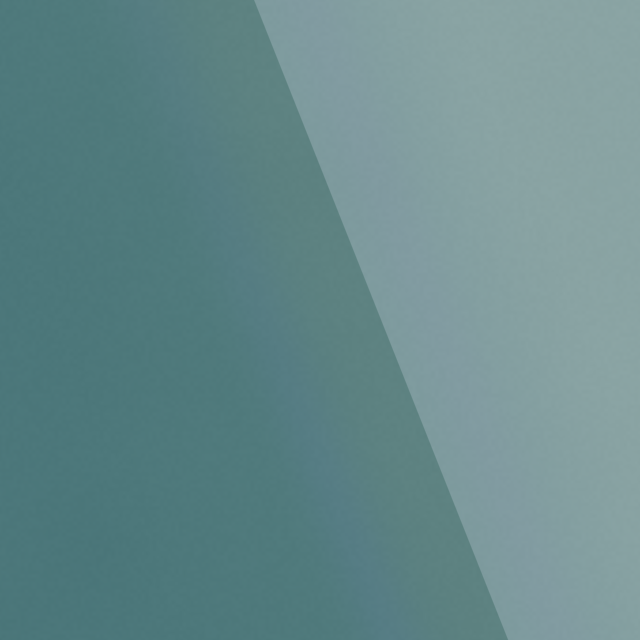
This texture is drawn by a Shadertoy shader. Its source:

```glsl
// Two matte teal planes meeting along one slanted straight edge.
// Each plane is shaded by its horizontal distance to that edge, with a soft
// bluish band running beside it, faint mottling and fine paper grain.

const float EDGE_TOP = 0.397;      // edge x at the top of the canvas
const float EDGE_BOTTOM = 0.794;   // edge x at the bottom
const float EDGE_SOFTNESS = 0.0013;

const vec3 DARK_FAR = vec3(0.294, 0.464, 0.477);
const vec3 DARK_MID = vec3(0.312, 0.478, 0.486);
const vec3 DARK_NEAR = vec3(0.366, 0.510, 0.506);
const vec3 LIGHT_NEAR = vec3(0.492, 0.606, 0.618);
const vec3 LIGHT_FAR = vec3(0.540, 0.641, 0.640);

const vec3 DARK_BAND_TINT = vec3(0.004, -0.002, 0.024);
const float DARK_BAND_OFFSET = -0.180;
const float DARK_BAND_WIDTH = 0.050;
const vec3 LIGHT_BAND_TINT = vec3(0.006, -0.004, 0.008);
const float LIGHT_BAND_OFFSET = 0.085;
const float LIGHT_BAND_WIDTH = 0.050;

const float MOTTLE_SCALE = 7.0;
const float MOTTLE_AMOUNT = 0.006;
const float GRAIN_SCALE = 170.0;
const float GRAIN_AMOUNT = 0.010;

float hash(vec2 p) {
    vec3 q = fract(vec3(p.xyx) * 0.1031);
    q += dot(q, q.yzx + 33.33);
    return fract((q.x + q.y) * q.z);
}

float valueNoise(vec2 p) {
    vec2 cell = floor(p);
    vec2 f = fract(p);
    f = f * f * (3.0 - 2.0 * f);
    float low = mix(hash(cell), hash(cell + vec2(1.0, 0.0)), f.x);
    float high = mix(hash(cell + vec2(0.0, 1.0)), hash(cell + 1.0), f.x);
    return mix(low, high, f.y);
}

float band(float d, float center, float width) {
    float t = (d - center) / width;
    return exp(-t * t);
}

vec3 darkPlane(float d, float y) {
    vec3 color = mix(DARK_FAR, DARK_MID, smoothstep(-0.65, -0.24, d));
    color = mix(color, DARK_NEAR, smoothstep(-0.30, -0.02, d));
    float strength = mix(1.0, 0.5, smoothstep(0.1, 0.9, y));
    return color + DARK_BAND_TINT * strength * band(d, DARK_BAND_OFFSET, DARK_BAND_WIDTH);
}

vec3 lightPlane(float d) {
    vec3 color = mix(LIGHT_NEAR, LIGHT_FAR, smoothstep(0.0, 0.36, d));
    return color + LIGHT_BAND_TINT * band(d, LIGHT_BAND_OFFSET, LIGHT_BAND_WIDTH);
}

void mainImage(out vec4 fragColor, in vec2 fragCoord) {
    vec2 uv = fragCoord / iResolution.xy;

    // Signed horizontal distance to the edge, positive on the light side
    float d = uv.x - mix(EDGE_BOTTOM, EDGE_TOP, uv.y);
    float softness = max(EDGE_SOFTNESS, 0.7 / iResolution.x);
    float side = smoothstep(-softness, softness, d);
    vec3 color = mix(darkPlane(d, uv.y), lightPlane(d), side);

    // Surface texture
    color += MOTTLE_AMOUNT * (valueNoise(uv * MOTTLE_SCALE) - 0.5);
    color += GRAIN_AMOUNT * (valueNoise(uv * GRAIN_SCALE) - 0.5);

    fragColor = vec4(color, 1.0);
}
```
